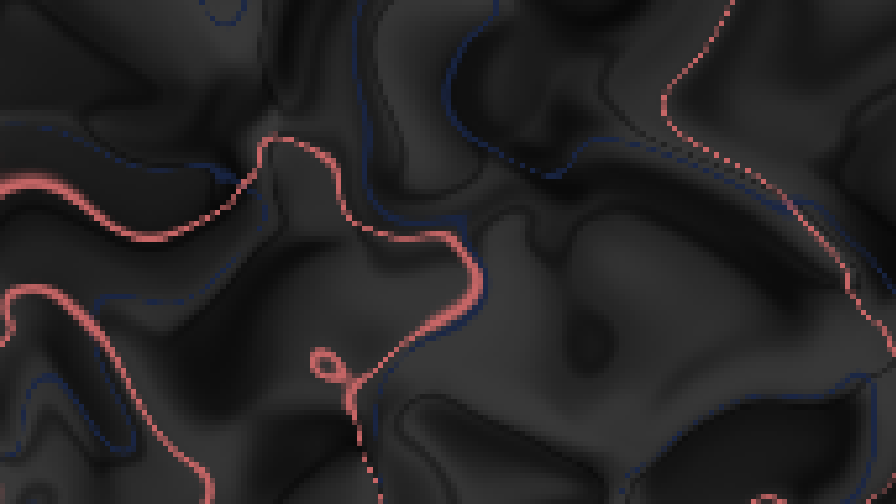
Reproduce this background procedurally as a WebGL 2 fragment shader.

```glsl
#version 300 es
precision highp float;
// Dark, smoky folds crossed by thin coral and navy veins, drawn in coarse square cells.
// Gradient noise bends the plane in several steps; the shade is noise in the bent
// plane and each vein is a soft band around one level of a broader noise field.

uniform vec2 u_resolution;
out vec4 fragColor;

const float ROWS = 96.0;                     // square cells per canvas height
const vec3 CORAL = vec3(0.78, 0.40, 0.40);
const vec3 NAVY  = vec3(0.095, 0.145, 0.275);

// Integer hash of a lattice point, giving two values in 0..1
vec2 hash2(vec2 cell, uint seed) {
    uvec2 v = uvec2(ivec2(cell)) + uvec2(seed * 7919u, seed * 104729u);
    v = v * 1664525u + 1013904223u;
    v.x += v.y * 1664525u;
    v.y += v.x * 1664525u;
    v ^= v >> 16u;
    v.x += v.y * 1664525u;
    v.y += v.x * 1664525u;
    v ^= v >> 16u;
    return vec2(v & 0xffffu) / 65535.0;
}

// Unit gradient of a lattice point, projected on the offset to it
float corner(vec2 cell, vec2 offset, uint seed) {
    vec2 gradient = normalize(hash2(cell, seed) - 0.5 + 1e-4);
    return dot(gradient, offset);
}

// Gradient noise, about -0.7..0.7
float noise(vec2 p, uint seed) {
    vec2 i = floor(p);
    vec2 f = p - i;
    vec2 u = f * f * f * (f * (f * 6.0 - 15.0) + 10.0);
    vec2 e = vec2(1.0, 0.0);
    float low  = mix(corner(i, f, seed), corner(i + e.xy, f - e.xy, seed), u.x);
    float high = mix(corner(i + e.yx, f - e.yx, seed), corner(i + e.xx, f - e.xx, seed), u.x);
    return mix(low, high, u.y);
}

// Shift a point by two independent noise fields
vec2 warp(vec2 p, float frequency, float amount, uint seed) {
    vec2 q = p * frequency + 0.37;
    return p + amount * vec2(noise(q, seed), noise(q, seed + 1u));
}

// Soft band around one level of a field: 1 on the level, 0 beyond the width
float vein(float field, float level, float width) {
    return 1.0 - smoothstep(0.1, 1.0, abs(field - level) / width);
}

// Grey of the folds, with narrow dark creases
float foldShade(vec2 p) {
    float n = noise(p * 3.2, 21u) + 0.35 * noise(p * 6.5, 22u);
    float crease = 1.0 - smoothstep(0.0, 0.07, abs(noise(p * 2.3, 23u)));
    float shade = 0.04 + 0.178 * smoothstep(-0.6, 0.5, n);
    return shade * (1.0 - 0.38 * crease);
}

void main() {
    // Sample at cell centres, in units of the canvas height
    vec2 p = (floor(gl_FragCoord.xy / u_resolution.y * ROWS) + 0.5) / ROWS;

    // Fold the plane, from broad bends to small ones
    vec2 folded = warp(p + 3.0, 2.4, 0.36, 1u);
    folded = warp(folded, 4.0, 0.20, 5u);
    folded = warp(folded, 6.5, 0.05, 9u);

    // Lay the veins over the shaded folds
    vec3 color = vec3(foldShade(folded));
    float navyVein = vein(noise(folded * 1.6, 31u), 0.06, 0.024);
    float coralVein = vein(noise(folded * 1.35, 41u), 0.05, 0.020);
    color = mix(color, NAVY, 0.9 * navyVein);
    color = mix(color, CORAL, coralVein);

    fragColor = vec4(color, 1.0);
}
```
